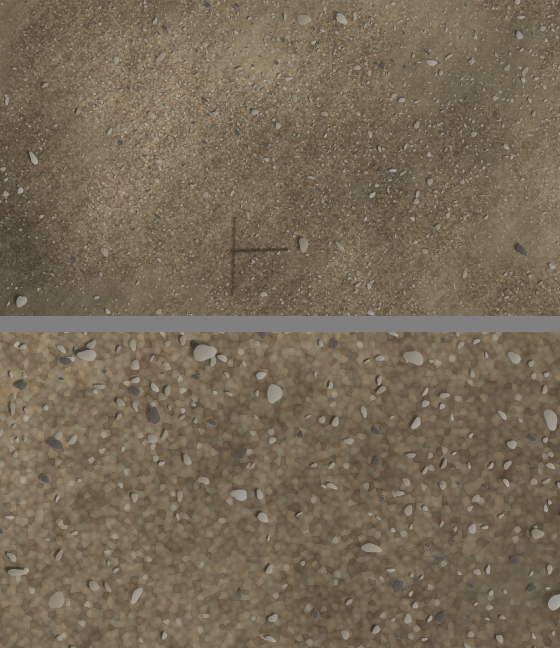
Top, the full canvas; bottom, a detail of the centre.
A Shadertoy shader for this texture:

```glsl
// Coarse beach sand with pale shell chips, small stones and a soft twig shadow.

const vec3 DARK_SAND  = vec3(0.345, 0.300, 0.243);
const vec3 LIGHT_SAND = vec3(0.555, 0.508, 0.420);
const vec3 RUST_TINT  = vec3(0.022, -0.004, -0.018);
const vec3 OLIVE_SAND = vec3(0.490, 0.452, 0.360);
const vec3 SHELL      = vec3(0.670, 0.660, 0.635);
const vec3 STONE      = vec3(0.350, 0.335, 0.310);
const vec3 SHADOW     = vec3(0.180, 0.157, 0.125);
const vec2 SHADOW_DIR = vec2(-0.75, 0.50);

float hash(vec2 p) {
    return fract(sin(dot(p, vec2(127.1, 311.7))) * 43758.5453);
}

vec2 hash2(vec2 p) {
    return vec2(hash(p), hash(p + 57.3));
}

mat2 rotate(float a) {
    return mat2(cos(a), sin(a), -sin(a), cos(a));
}

float noise(vec2 p) {
    vec2 i = floor(p), f = fract(p);
    f = f * f * (3.0 - 2.0 * f);
    return mix(mix(hash(i), hash(i + vec2(1, 0)), f.x),
               mix(hash(i + vec2(0, 1)), hash(i + vec2(1, 1)), f.x), f.y);
}

float fbm(vec2 p) {
    float sum = 0.0, amp = 0.5;
    for (int i = 0; i < 4; i++) {
        sum += amp * noise(p);
        p = rotate(0.6) * p * 2.03 + 11.7;
        amp *= 0.5;
    }
    return sum / 0.9375;
}

// Packed grains: x = brightness of the nearest grain, y = distance to its centre
vec2 grains(vec2 p) {
    vec2 base = floor(p), best = vec2(0.5, 9.0);
    for (int y = -1; y <= 1; y++)
    for (int x = -1; x <= 1; x++) {
        vec2 cell = base + vec2(x, y);
        float d = length(p - cell - hash2(cell));
        if (d < best.y) best = vec2(hash(cell + 19.1), d);
    }
    return best;
}

// Signed distance to a chipped, slightly angular ellipse of unit size
float chip(vec2 q, float seed) {
    float a = atan(q.y, q.x + 1e-5);
    float edge = 1.0 + 0.14 * sin(2.0 * a + seed * 40.0) + 0.10 * sin(3.0 * a + seed * 90.0);
    return length(q) - edge;
}

// Lays one size class of chips and their shadows over the sand
vec3 scatter(vec3 col, vec2 p, float cells, float density, vec2 radii, float seed, float pixel) {
    vec2 g = p * cells, base = floor(g);
    float shade = 0.0, cover = 0.0;
    vec3 body = SHELL;
    for (int y = -1; y <= 1; y++)
    for (int x = -1; x <= 1; x++) {
        vec2 cell = base + vec2(x, y), id = cell + seed;
        float clump = smoothstep(0.2, 0.8, noise(cell / cells * 4.5 + 3.0));
        if (hash(id) > density * (0.35 + 1.3 * clump)) continue;
        float kind = hash(id + 31.7), size = hash(id + 73.9);
        float r = mix(radii.x, radii.y, size * size);
        vec2 stretch = r * vec2(1.15, mix(0.5, 0.95, hash(id + 5.3)));
        mat2 turn = rotate(6.2832 * hash(id + 41.0));
        vec2 d = g - cell - 0.15 - 0.7 * hash2(id + 13.0);
        float soft = pixel * cells / r;
        vec2 q = turn * d / stretch;
        vec2 s = turn * (d - SHADOW_DIR * r * 0.8) / stretch;
        float mask = 1.0 - smoothstep(-soft, soft, chip(q, kind));
        float fallen = 1.0 - smoothstep(-soft - 0.3, soft + 0.2, chip(s, kind));
        shade = max(shade, fallen * mix(0.25, 1.0, hash(id + 8.8)));
        float lit = 0.97 - 0.10 * dot(d / r, SHADOW_DIR);
        vec3 tint = mix(SHELL, LIGHT_SAND, 0.7 * hash(id + 2.2));
        body = mix(body, (kind < 0.2 ? STONE : tint) * lit, mask);
        cover = max(cover, mask);
    }
    col = mix(col, SHADOW, shade * 0.8);
    return mix(col, body, cover * 0.9);
}

// Blurred bar from a to b
float bar(vec2 p, vec2 a, vec2 b, float width, float blur) {
    vec2 ab = b - a;
    float t = clamp(dot(p - a, ab) / dot(ab, ab), 0.0, 1.0);
    return 1.0 - smoothstep(width - blur, width + blur, length(p - a - t * ab));
}

// Broad round swell, 1 at its centre
float swell(vec2 p, vec2 centre, vec2 size) {
    vec2 d = (p - centre) / size;
    return exp(-dot(d, d));
}

// Brightness of the ground: hollows, rises and soft dune slopes
float relief(vec2 p) {
    float hollows = swell(p, vec2(0.10, 0.30), vec2(0.20, 0.30))
                  + swell(p, vec2(1.48, 0.52), vec2(0.25, 0.28))
                  + 0.7 * swell(p, vec2(1.75, 0.95), vec2(0.35, 0.20))
                  + 0.5 * swell(p, vec2(0.50, 1.00), vec2(0.22, 0.15));
    float rises = swell(p, vec2(0.40, 0.62), vec2(0.30, 0.28))
                + 0.6 * swell(p, vec2(1.05, 0.75), vec2(0.28, 0.22));
    return 1.005 + 0.50 * (fbm(p * 2.6 + 4.0) - 0.5) - 0.13 * hollows + 0.06 * rises;
}

vec3 sand(vec2 p) {
    float smoothArea = smoothstep(0.46, 0.66, fbm(p * 3.6 + 21.0));
    float ripples = fbm(rotate(-0.95) * p * vec2(14.0, 46.0));
    vec2 grain = grains(p * 140.0);
    float fine = noise(p * 210.0);
    float rough = mix(1.0, 0.5, smoothArea);
    float tone = 0.54 + 0.50 * (ripples - 0.5);
    tone += rough * (0.54 * (grain.x - 0.5) + 0.36 * (fine - 0.5) - 0.34 * (grain.y - 0.4));
    vec3 col = mix(DARK_SAND, LIGHT_SAND, tone);
    col += RUST_TINT * rough * (hash(vec2(grain.x, 3.0)) - 0.15);
    col = mix(col, OLIVE_SAND + 0.14 * (tone - 0.5), 0.45 * smoothArea);
    // Pale shell flecks among the grains
    float fleck = smoothstep(0.95, 0.97, grain.x) * (1.0 - smoothstep(0.3, 0.6, grain.y));
    return mix(col, SHELL, 0.45 * fleck * rough) * relief(p);
}

void mainImage(out vec4 fragColor, in vec2 fragCoord) {
    vec2 p = fragCoord / iResolution.y;
    float pixel = 0.8 / iResolution.y;
    vec3 col = sand(p);
    // Chips from small to large
    col = scatter(col, p, 62.0, 0.26, vec2(0.14, 0.32), 100.0, pixel);
    col = scatter(col, p, 27.0, 0.24, vec2(0.12, 0.28), 200.0, pixel);
    col = scatter(col, p, 7.0, 0.18, vec2(0.07, 0.15), 300.0, pixel);
    // Twig shadow
    float twig = bar(p, vec2(0.735, 0.07), vec2(0.742, 0.31), 0.005, 0.006) * 0.55;
    twig = max(twig, bar(p, vec2(0.735, 0.206), vec2(0.905, 0.211), 0.005, 0.005) * 0.8);
    col = mix(col, SHADOW, twig * (0.7 + 0.3 * noise(p * 60.0)));
    fragColor = vec4(clamp(col, 0.0, 1.0), 1.0);
}
```
